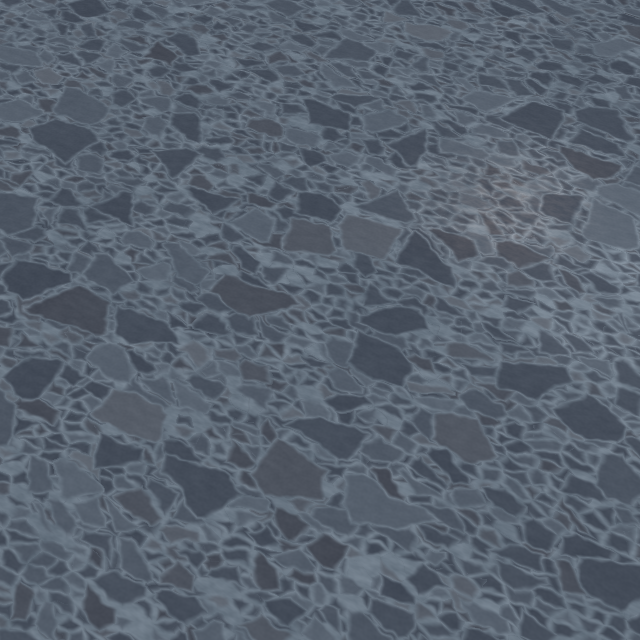
Write a WebGL 2 fragment shader that draws this texture.

```glsl
#version 300 es
precision highp float;

uniform vec2 u_resolution;
out vec4 fragColor;

vec2 hash2(vec2 p) {
  vec3 q = fract(p.xyx * vec3(0.1031, 0.1030, 0.0973));
  q += dot(q, q.yzx + 33.33);
  return fract((q.xx + q.yz) * q.zy);
}

float gradientDot(vec2 cell, vec2 corner, vec2 f) {
  float angle = 6.2832 * hash2(cell + corner).x;
  return dot(vec2(cos(angle), sin(angle)), f - corner);
}

float gradientNoise(vec2 p) {
  vec2 cell = floor(p), f = fract(p);
  vec2 u = f * f * f * (f * (f * 6.0 - 15.0) + 10.0);
  float low = mix(gradientDot(cell, vec2(0, 0), f), gradientDot(cell, vec2(1, 0), f), u.x);
  float high = mix(gradientDot(cell, vec2(0, 1), f), gradientDot(cell, vec2(1, 1), f), u.x);
  return mix(low, high, u.y);
}

float fbm(vec2 p) {
  float sum = 0.0, amplitude = 1.0;
  for (int i = 0; i < 3; i++) {
    sum += amplitude * gradientNoise(p);
    p = p * 2.03 + 17.0;
    amplitude *= 0.5;
  }
  return sum;
}

// Ground plane receding towards a horizon above the canvas
vec2 groundPlane(vec2 uv, float horizon) {
  return vec2(uv.x - 0.5, uv.y) * horizon / (horizon - uv.y);
}

vec2 stretchAlong(vec2 p, float angle, float stretch) {
  vec2 along = vec2(cos(angle), sin(angle));
  return vec2(dot(p, along), dot(p, vec2(-along.y, along.x)) * stretch);
}

// Angular stones: x = distance inside the outline, y = random tone
vec2 stoneLayer(vec2 p, float frequency, float stretch, float angle, float presence, vec2 inset) {
  vec2 q = stretchAlong(p, angle, stretch) * frequency + 50.0;
  vec2 base = floor(q), nearest = vec2(0), toNearest = vec2(0);
  float best = 9.0;
  for (int y = -1; y <= 1; y++)
    for (int x = -1; x <= 1; x++) {
      vec2 cell = base + vec2(x, y);
      vec2 offset = cell + 0.05 + 0.9 * hash2(cell) - q;
      float d = dot(offset, offset);
      if (d < best) { best = d; nearest = cell; toNearest = offset; }
    }
  float edge = 9.0;
  for (int y = -2; y <= 2; y++)
    for (int x = -2; x <= 2; x++) {
      vec2 cell = nearest + vec2(x, y);
      vec2 offset = cell + 0.05 + 0.9 * hash2(cell) - q;
      vec2 between = offset - toNearest;
      if (dot(between, between) > 0.0001)
        edge = min(edge, dot(0.5 * (toNearest + offset), normalize(between)));
    }
  vec2 random = hash2(nearest + 71.7);
  float border = mix(inset.x, inset.y, hash2(nearest + 23.1).x);
  float d = random.x < presence ? edge - border : -edge - border;
  return vec2(d / (frequency * stretch), random.y);
}

vec2 overlay(vec2 top, vec2 below, float gap) {
  below.x = min(below.x, -top.x - gap);
  return top.x > below.x ? top : below;
}

void main() {
  vec2 uv = gl_FragCoord.xy / u_resolution;
  float horizon = 2.2;
  float depth = horizon / (horizon - uv.y);
  vec2 p = groundPlane(uv, horizon);

  // Irregular outlines
  vec2 bend = vec2(fbm(p * 13.0), fbm(p * 13.0 + 40.0));
  vec2 ripple = vec2(gradientNoise(p * 55.0), gradientNoise(p * 55.0 + 80.0));
  vec2 warped = p + 0.012 * bend + 0.004 * ripple;

  // Large stones over medium ones over chips
  vec2 large = stoneLayer(warped, 7.2, 1.45, -0.55, 0.30, vec2(0.07, 0.2));
  vec2 medium = stoneLayer(warped + 3.7, 13.5, 1.7, -0.62, 0.50, vec2(0.08, 0.2));
  vec2 chips = stoneLayer(warped + 8.3, 25.0, 1.8, -0.48, 0.88, vec2(0.07, 0.22));
  vec2 stone = overlay(large, overlay(medium, chips, 0.003), 0.004);
  float soft = 0.0036 * depth;
  float mask = smoothstep(-soft, soft, stone.x);

  // Mottled binder and stone tones
  vec2 streak = stretchAlong(p, -0.5, 2.2);
  float cloud = fbm(p * 5.0 + 11.0);
  float mottle = fbm(streak * 32.0);
  float grain = gradientNoise(p * 170.0);
  vec3 binder = mix(vec3(0.36, 0.41, 0.46), vec3(0.47, 0.52, 0.57),
                    clamp(0.55 + 0.55 * mottle + 0.35 * cloud, 0.0, 1.0));
  vec3 rock = mix(vec3(0.245, 0.275, 0.325), vec3(0.35, 0.39, 0.44), stone.y * stone.y);
  rock += 0.018 * mottle + 0.012 * grain;
  rock += vec3(0.012, 0.0, -0.008) * step(0.8, fract(stone.y * 7.0));
  vec3 color = mix(binder, rock, mask * (0.93 + 0.1 * cloud));

  // Pale sheen with a warm upper end
  vec2 sheenAt = stretchAlong(uv - vec2(0.92, 0.56), -0.85, 1.6);
  float sheen = exp(-dot(sheenAt, sheenAt) * 14.0) * (0.85 + 0.5 * cloud);
  vec2 warmAt = (uv - vec2(0.79, 0.68)) * vec2(1.0, 1.5);
  float warmth = exp(-dot(warmAt, warmAt) * 70.0);
  color += sheen * mix(0.075, 0.04, mask);
  color += warmth * vec3(0.05, 0.032, 0.02) * (1.0 + mottle);

  fragColor = vec4(color, 1.0);
}
```
